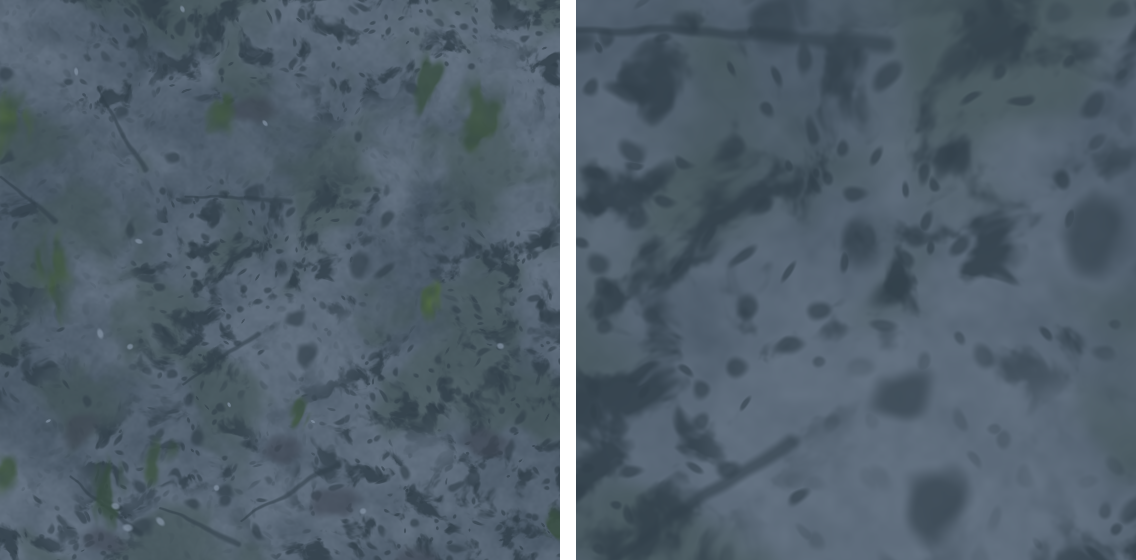
Left, the full canvas; right, a detail of the centre.
This texture is drawn by a three.js fragment shader. Its source:

```glsl
// Damp blue-grey mud at dusk, strewn with soft dark debris, twigs and grass.
// Layered value noise makes the ground; jittered cells scatter the crumbs,
// and short loops place the twigs, dark clods and grass tufts.
varying vec2 vUv;

const vec3 MUD_DARK = vec3(0.292, 0.350, 0.408);
const vec3 MUD_LIGHT = vec3(0.382, 0.438, 0.500);
const vec3 DEBRIS = vec3(0.195, 0.250, 0.292);
const vec3 MOSS = vec3(0.255, 0.325, 0.325);
const vec3 CLOD = vec3(0.245, 0.275, 0.325);
const vec3 GRASS_DARK = vec3(0.215, 0.300, 0.255);
const vec3 GRASS_LIGHT = vec3(0.310, 0.415, 0.230);
const vec3 PEBBLE = vec3(0.520, 0.580, 0.650);

float hash(vec2 p) {
  vec3 q = fract(p.xyx * 0.1031);
  q += dot(q, q.yzx + 33.33);
  return fract((q.x + q.y) * q.z);
}

vec2 hash2(vec2 p) {
  return vec2(hash(p + 17.3), hash(p + 71.9));
}

mat2 rotation(float angle) {
  float c = cos(angle), s = sin(angle);
  return mat2(c, -s, s, c);
}

float noise(vec2 p) {
  vec2 cell = floor(p), f = fract(p);
  f = f * f * (3.0 - 2.0 * f);
  float low = mix(hash(cell), hash(cell + vec2(1.0, 0.0)), f.x);
  float high = mix(hash(cell + vec2(0.0, 1.0)), hash(cell + 1.0), f.x);
  return mix(low, high, f.y);
}

float fbm(vec2 p) {
  float sum = 0.0, weight = 0.533;
  for (int i = 0; i < 4; i++) {
    sum += weight * noise(p);
    p = rotation(0.65) * p * 2.03 + 19.7;
    weight *= 0.5;
  }
  return sum;
}

// Soft, randomly turned ovals, at most one in each cell.
float crumbs(vec2 uv, float cells, float density, float size) {
  vec2 p = uv * cells, home = floor(p);
  float cover = 0.0;
  for (int y = -1; y <= 1; y++) {
    for (int x = -1; x <= 1; x++) {
      vec2 cell = home + vec2(float(x), float(y));
      vec2 r = hash2(cell + cells);
      vec2 d = rotation(r.x * 6.28) * (p - cell - r);
      float radius = size * mix(0.5, 1.2, hash(cell + 5.1));
      float dist = length(d * vec2(1.0, mix(1.0, 2.0, r.y))) / radius;
      float present = step(hash(cell + 43.7), density);
      cover = max(cover, present * (1.0 - smoothstep(0.45, 1.2, dist)));
    }
  }
  return cover;
}

// A tapered stick with a soft edge.
float twig(vec2 p, vec2 start, vec2 along, float width) {
  float t = clamp(dot(p - start, along) / dot(along, along), 0.0, 1.0);
  float dist = length(p - start - along * t);
  return 1.0 - smoothstep(0.2, 1.4, dist / (width * mix(0.4, 1.0, t)));
}

// Upright ragged blades fading out from the middle of a tuft.
float tuft(vec2 d, vec2 size, float lean) {
  float envelope = exp(-dot(d / size, d / size));
  float blades = noise(vec2((d.x + lean * d.y) * 75.0, d.y * 22.0) + lean * 90.0);
  return smoothstep(0.25, 0.85, envelope * (0.35 + blades));
}

void main() {
  vec2 uv = vUv;
  vec2 warp = vec2(fbm(uv * 9.0 + 3.0), fbm(uv * 9.0 + 47.0)) - 0.5;
  vec2 ground = uv + warp * 0.07;

  // Smooth mud with broad patches and faint grain.
  float patches = fbm(uv * 4.0 + 8.0) * 0.6 + fbm(ground * 17.0) * 0.4;
  vec3 color = mix(MUD_DARK, MUD_LIGHT, smoothstep(0.26, 0.72, patches));
  color += (noise(uv * 95.0) - 0.5) * 0.022 + (noise(uv * 190.0) - 0.5) * 0.012;

  // Greenish stains and clustered crumbly debris.
  float clump = smoothstep(0.40, 0.63, fbm(ground * 5.5 + 31.0));
  float stain = smoothstep(0.50, 0.72, fbm(ground * 7.0 + 63.0));
  color = mix(color, MOSS, stain * 0.55);
  float litter = smoothstep(0.50, 0.72, fbm(ground * 32.0 + 11.0));
  color = mix(color, DEBRIS, litter * mix(0.12, 0.85, clump));
  float grit = crumbs(ground, 46.0, 0.42, 0.40) * mix(0.15, 0.65, clump);
  float lumps = crumbs(ground, 19.0, 0.20, 0.33) * 0.65;
  color = mix(color, DEBRIS, max(grit, lumps));

  // Larger brownish clods and thin twigs.
  for (int i = 0; i < 7; i++) {
    vec2 seed = vec2(float(i) * 3.7, 12.4);
    vec2 d = rotation(hash(seed) - 0.5) * (ground - hash2(seed));
    float clod = 1.0 - smoothstep(0.5, 1.2, length(d / vec2(0.050, 0.027)));
    color = mix(color, CLOD, clod * 0.6);
    float angle = hash(seed + 8.0) * 2.4 - 1.2;
    vec2 along = vec2(cos(angle), sin(angle)) * mix(0.08, 0.22, hash(seed + 4.0));
    float stick = twig(uv + warp * 0.025, hash2(seed + 29.0), along, 0.006);
    color = mix(color, DEBRIS, stick * 0.6);
  }

  // Grass tufts, a few of them brighter and yellower.
  for (int i = 0; i < 11; i++) {
    vec2 seed = vec2(float(i) * 5.3, 81.6);
    vec2 size = mix(vec2(0.022, 0.035), vec2(0.045, 0.080), hash(seed + 2.0));
    float lean = hash(seed + 6.0) - 0.5;
    float cover = tuft(ground - hash2(seed), size, lean);
    float fresh = pow(hash(seed + 9.0), 2.0) * noise(uv * 48.0 + 7.0) * 1.4;
    color = mix(color, mix(GRASS_DARK, GRASS_LIGHT, clamp(fresh, 0.0, 1.0)), cover * 0.8);
  }

  // Rare pale pebbles.
  color = mix(color, PEBBLE, crumbs(uv, 24.0, 0.025, 0.22) * 0.7);
  gl_FragColor = vec4(color, 1.0);
}
```
